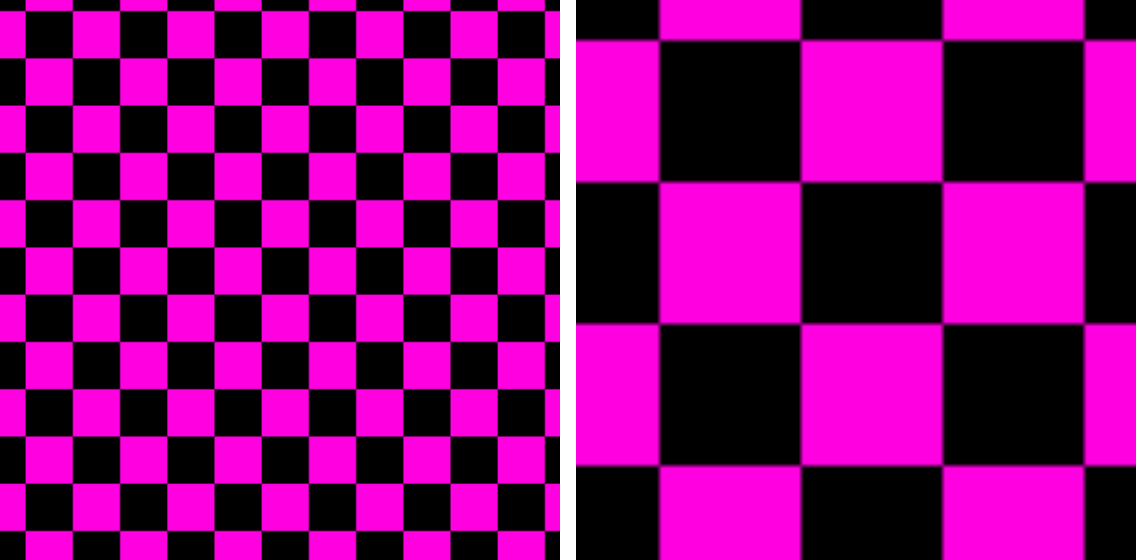
Left, the full canvas; right, a detail of the centre.
This pattern is drawn by a WebGL 2 fragment shader. Its source:

```glsl
#version 300 es
precision highp float;

#define CELL_SIZE vec2(0.0843, 0.0844)
#define GRID_ORIGIN vec2(0.0458, 0.0518)
#define EDGE_SOFTNESS 0.0015
#define BLACK vec3(0.0, 0.0, 0.0)
#define MAGENTA vec3(1.0, 0.0, 0.88)

uniform vec2 u_resolution;
out vec4 fragColor;

// Signed distance to the nearest grid line, in canvas units;
// the sign alternates from one cell to the next.
vec2 alternatingDistance(vec2 uv) {
    vec2 cell = (uv - GRID_ORIGIN) / CELL_SIZE;
    return (abs(mod(cell - 0.5, 2.0) - 1.0) - 0.5) * CELL_SIZE;
}

// Checkerboard coverage: 0 on even cells, 1 on odd cells.
float checker(vec2 uv) {
    vec2 wave = clamp(alternatingDistance(uv) / EDGE_SOFTNESS, -1.0, 1.0);
    return 0.5 - 0.5 * wave.x * wave.y;
}

void main() {
    vec2 uv = gl_FragCoord.xy / u_resolution;
    fragColor = vec4(mix(BLACK, MAGENTA, checker(uv)), 1.0);
}
```
